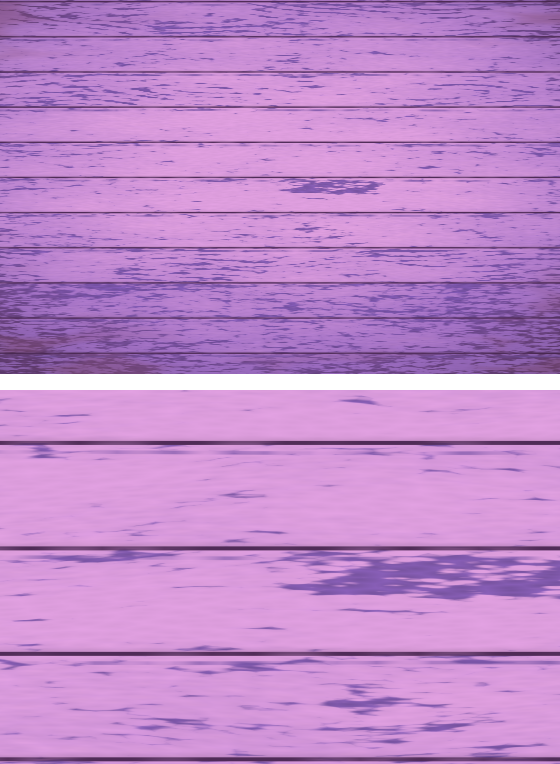
Top: the whole. Bottom: its middle third, enlarged.
This texture is drawn by a WebGL 1 fragment shader. Its source:

```glsl
precision highp float;
// Horizontal painted wood planks in pink and violet, with grooves, flaking and grain.
uniform vec2 u_resolution;

vec2 hash2(vec2 p) {
  return fract(sin(vec2(dot(p, vec2(127.1, 311.7)), dot(p, vec2(269.5, 183.3)))) * 43758.5);
}

// Cellular noise: distance to the nearest scattered point
float cells(vec2 p) {
  vec2 base = floor(p), f = fract(p);
  float nearest = 4.0;
  for (int j = -1; j <= 1; j++) {
    for (int i = -1; i <= 1; i++) {
      vec2 o = vec2(float(i), float(j));
      vec2 d = o + hash2(base + o) - f;
      nearest = min(nearest, dot(d, d));
    }
  }
  return sqrt(nearest);
}

float flakes(vec2 p) {
  return 0.4 * cells(p) + 0.33 * cells(p * 2.1 + 7.3) + 0.27 * cells(p * 3.7 + 3.1);
}

// Arched growth rings from layered sines
float rings(float x, float v, float seed) {
  float bend = 0.14 * sin(x * 3.1 + seed * 20.0) + 0.04 * sin(x * 11.0 + seed * 9.0);
  float arch = sqrt(pow(v - 0.5 + bend, 2.0) + 0.008);
  float along = 1.6 * sin(x * 3.7 + seed * 31.0) + 0.25 * sin(x * 17.0 + v * 4.0);
  return smoothstep(0.0, 1.0, sin(6.283 * (arch * 8.0 + along)));
}

float ellipse(vec2 p, vec2 center, vec2 radius) {
  return 1.0 - smoothstep(0.6, 1.15, length((p - center) / radius));
}

void main() {
  vec2 uv = gl_FragCoord.xy / u_resolution;
  float x = gl_FragCoord.x / u_resolution.y;
  const float plankHeight = 0.094;

  // Plank index from the top, and position inside the plank
  float t = (1.0 - uv.y - 0.0045) / plankHeight;
  float row = floor(t), v = fract(t);
  float seed = hash2(vec2(row, 3.0)).x;
  vec2 shift = row * vec2(17.3, 9.1);

  // Wavy grain direction
  float sway = 0.06 * sin(x * 5.0 + seed * 40.0) + 0.03 * sin(x * 13.0 + seed * 17.0 + v * 3.0);
  float across = v + sway;
  float patches = cells(vec2(x * 2.3, across * 1.3) + shift);
  float streaks = flakes(vec2(x * 11.0, across * 8.5) + shift);
  float fine = cells(vec2(x * 34.0, across * 20.0) + shift);

  // Lower planks, the top plank and the side edges are worn the most
  float heavy = smoothstep(5.5, 9.0, row);
  float topPlank = 1.0 - step(1.0, row);
  float side = exp(-16.0 * uv.x) * (0.3 + seed) + 0.4 * exp(-18.0 * (1.0 - uv.x));
  float wear = 0.3 * seed + 0.8 * heavy + 0.45 * topPlank + 0.7 * side;
  wear += 0.4 * (1.0 - smoothstep(0.06, 0.22, v));
  float bare = ellipse(vec2(x, t), vec2(0.9, 5.28), vec2(0.16, 0.27))
    + 0.5 * ellipse(vec2(x, t), vec2(0.86, 6.55), vec2(0.09, 0.4));
  wear += 1.5 * bare * (1.0 - smoothstep(1.02, 1.04, x));

  float figured = max(1.0 - step(0.5, abs(mod(row, 5.0) - 2.0)), topPlank);
  streaks += 0.2 * figured * (rings(x, v, seed) - 0.15) * smoothstep(0.15, 0.5, patches);
  float threshold = 0.69 - 0.21 * wear - 0.25 * (patches - 0.45);
  float worn = smoothstep(-0.09, 0.12, streaks - threshold);

  // Paint darkens toward the borders and the bottom
  float border = length((uv - vec2(0.5, 0.54)) * vec2(1.0, 1.15));
  float shade = 0.06 + 0.75 * smoothstep(0.15, 0.8, border) + 0.32 * heavy + 0.12 * topPlank;
  shade += 0.3 * (patches - 0.4) + 0.12 * (seed - 0.5) + 0.35 * (streaks - 0.43);
  vec3 color = mix(vec3(0.87, 0.62, 0.87), vec3(0.62, 0.43, 0.77), clamp(shade, 0.0, 1.0));
  color *= 0.98 + 0.04 * fine;

  // Exposed wood, browner in the corners
  float corner = smoothstep(0.45, 0.75, border);
  vec3 wood = mix(vec3(0.45, 0.31, 0.65), vec3(0.40, 0.24, 0.46), corner);
  color = mix(color, wood * (0.9 + 0.2 * fine), worn * 0.85);
  float rust = corner * smoothstep(0.45, 0.8, cells(vec2(x * 4.0, across * 2.0) + shift + 5.0));
  color = mix(color, vec3(0.54, 0.32, 0.50), 0.5 * rust);

  // Broken bluish lip below each groove and soft shadow above it
  float pixel = 1.0 / (u_resolution.y * plankHeight);
  float lip = 1.0 - smoothstep(0.01, 0.015 + pixel, abs(v - 0.09 - 0.1 * sway));
  lip *= smoothstep(0.25, 0.7, flakes(vec2(x * 7.0, row * 3.7)));
  color = mix(color, vec3(0.47, 0.33, 0.65), 0.8 * lip);
  color *= 1.0 - 0.1 * smoothstep(0.92, 1.0, v);

  // Thin dark groove, its depth varying along the plank
  float gap = abs(fract(t + 0.5) - 0.5);
  float depth = 0.72 + 0.28 * smoothstep(0.1, 0.6, cells(vec2(x * 14.0, floor(t + 0.5) * 5.3)));
  float groove = clamp((0.019 - gap) / pixel + 0.5, 0.0, 1.0);
  color = mix(color, vec3(0.31, 0.17, 0.34), depth * groove);

  color *= 1.0 - 0.16 * smoothstep(0.5, 0.85, border);
  gl_FragColor = vec4(color, 1.0);
}
```
